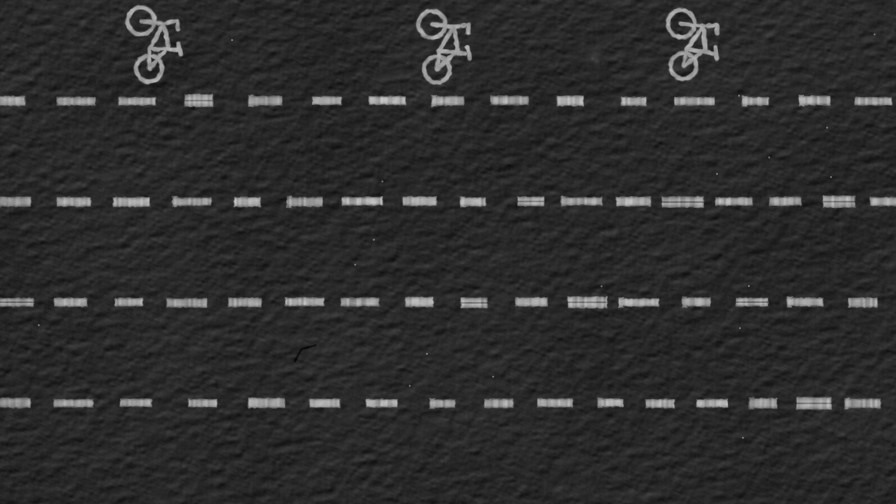
Write a WebGL 2 fragment shader that draws this texture.

```glsl
#version 300 es
precision highp float;
// Dark embossed asphalt with four rows of worn pale dashes and three bicycle signs.
// Relief is the difference of two shifted noise samples; dashes and signs are
// distance functions placed by loops. One unit is the canvas height.
uniform vec2 u_resolution;
out vec4 outColor;

float hash(vec2 p) {
  return fract(sin(dot(p, vec2(127.1, 311.7))) * 43758.5453);
}

float noise(vec2 p) {
  vec2 i = floor(p), f = fract(p);
  f = f * f * (3.0 - 2.0 * f);
  return mix(mix(hash(i), hash(i + vec2(1, 0)), f.x),
             mix(hash(i + vec2(0, 1)), hash(i + vec2(1, 1)), f.x), f.y);
}

float relief(vec2 p) {
  p = vec2(p.x + 0.3 * p.y, p.y - 0.15 * p.x);
  return 0.55 * noise(p * vec2(42, 75)) + 0.3 * noise(p * vec2(95, 150) + 7.0)
       + 0.15 * noise(p * vec2(210, 290) + 19.0);
}

float box(vec2 p, vec2 halfSize) {
  vec2 d = abs(p) - halfSize;
  return length(max(d, 0.0)) + min(max(d.x, d.y), 0.0);
}

float segment(vec2 p, vec2 a, vec2 b) {
  vec2 ab = b - a;
  return length(p - a - ab * clamp(dot(p - a, ab) / dot(ab, ab), 0.0, 1.0));
}

// Bicycle standing on its rear wheel, with the saddle to the right
float bicycle(vec2 p, float wheelbase) {
  vec2 front = vec2(0, wheelbase), rear = -front;
  vec2 head = vec2(0.043, 0.035), crank = vec2(0.008, -0.009), seat = vec2(0.060, -0.020);
  float d = min(abs(length(p - front) - 0.0265), abs(length(p - rear) - 0.0255));
  d = min(d, segment(p, front, head));
  d = min(d, segment(p, head, crank));
  d = min(d, segment(p, crank, seat));
  d = min(d, segment(p, crank, rear));
  d = min(d, segment(p, rear, seat * 0.7));
  d = min(d, segment(p, seat * 0.75, head));
  d = min(d, segment(p, head, vec2(0.071, 0.036)));
  d = min(d, segment(p, vec2(0.071, 0.036), vec2(0.069, 0.020)));
  d = min(d, segment(p, vec2(0.067, -0.031), vec2(0.065, -0.008)));
  return d - 0.0043;
}

// Row of dashes: x = coverage, y = paint brightness
vec2 dashes(vec2 p, int row, float soft) {
  float start = vec4(0.030, 0.030, 0.028, 0.019)[row];
  float pitch = vec4(0.1218, 0.1081, 0.1119, 0.1130)[row];
  float bow = vec4(0.007, 0.046, 0.018, 0.070)[row];
  float last = vec4(14, 16, 15, 15)[row];
  vec2 paint = vec2(0);
  for (float i = 0.0; i <= last; i++) {
    vec2 id = vec2(i, float(row) * 5.0 + 3.0);
    float size = hash(id), kind = hash(id + 31.0);
    float x = start + pitch * i + bow * sin(3.14159 * i / last) + 0.012 * (hash(id + 11.0) - 0.5);
    vec2 halfSize = vec2(0.025 + 0.017 * size, 0.0078 + 0.0022 * hash(id + 17.0));
    if (kind > 0.92) halfSize.y += 0.003;
    vec2 q = p - vec2(x, 0.002 * (hash(id + 23.0) - 0.5));
    float d = box(q, halfSize - 0.001) - 0.001;
    // Some strokes swell at the left end
    if (kind < 0.25) d = min(d, box(q + vec2(halfSize.x - 0.005, 0), vec2(0.005, halfSize.y + 0.002)));
    d += 0.0022 * (noise(p * 190.0 + id * 9.0) - 0.5);
    float cover = 1.0 - smoothstep(-soft, soft, d);
    // Vertical streaks, dim rims and a worn centre line on a few
    float light = 0.56 + 0.17 * noise(vec2(p.x * 210.0, i)) + 0.08 * (hash(id + 41.0) - 0.5);
    light -= 0.12 * smoothstep(0.3, 1.0, abs(q.y) / halfSize.y);
    if (kind > 0.8) light -= 0.2 * (1.0 - smoothstep(0.0005, 0.0028, abs(q.y)));
    if (cover > paint.x) paint = vec2(cover, light);
  }
  return paint;
}

void main() {
  vec2 p = gl_FragCoord.xy / u_resolution.y;
  float soft = 0.0012 + 0.6 / u_resolution.y;

  // Asphalt: fine relief over broad, faint mottling
  float bump = relief(p) - relief(p + vec2(0.004, -0.006));
  float grey = 0.157 + 0.17 * bump + 0.022 * (noise(p * 6.0) - 0.5);
  grey += 0.008 * (hash(floor(p * 300.0)) - 0.5);

  // Pale smudge, dark hooked scratch and sparse dust
  grey += 0.10 * exp(-dot(p - vec2(1.18, 0.885), p - vec2(1.18, 0.885)) / 0.0002) * noise(p * 120.0);
  float scratch = min(segment(p, vec2(0.585, 0.283), vec2(0.598, 0.307)),
                      segment(p, vec2(0.598, 0.307), vec2(0.626, 0.315)));
  grey -= 0.09 * (1.0 - smoothstep(0.001, 0.001 + soft, scratch));
  vec2 cell = floor(p * 18.0);
  vec2 speck = (fract(p * 18.0) - 0.2 - 0.6 * vec2(hash(cell + 3.0), hash(cell + 8.0))) / 18.0;
  grey += 0.3 * step(0.965, hash(cell)) * (1.0 - smoothstep(0.0008, 0.0008 + soft, length(speck)));

  // Lane dashes
  for (int row = 0; row < 4; row++) {
    vec2 paint = dashes(p - vec2(0, 0.8 - 0.2 * float(row)), row, soft);
    grey = mix(grey, paint.y + 0.12 * bump, paint.x);
  }

  // Bicycle signs, each tilted a little less than the one before
  for (float i = 0.0; i < 3.0; i++) {
    float tilt = 0.17 - 0.06 * i;
    vec2 q = p - vec2(0.288 + 0.615 * i - 0.041 * i * i, 0.911 - 0.004 * mod(i, 2.0));
    q = mat2(cos(tilt), -sin(tilt), sin(tilt), cos(tilt)) * q;
    float d = bicycle(q, 0.048 - 0.003 * i) + 0.003 * (noise(p * 150.0) - 0.5);
    float light = 0.58 + 0.14 * noise(p * 110.0) + 0.15 * bump;
    grey = mix(grey, light, 0.95 * (1.0 - smoothstep(-soft, soft, d)));
  }
  outColor = vec4(vec3(grey), 1);
}
```
